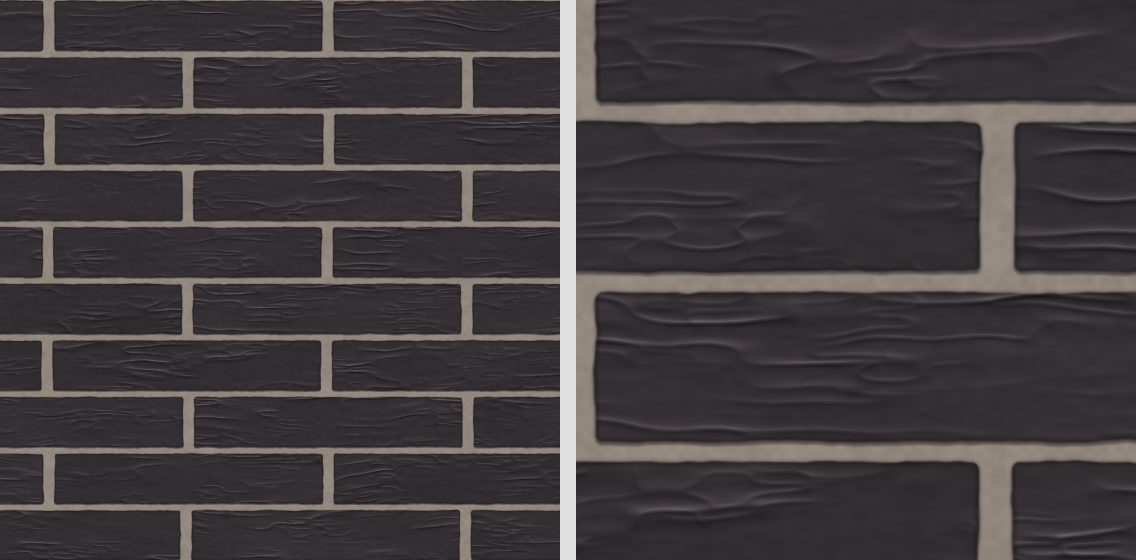
Left, the full canvas; right, a detail of the centre.
Give the GLSL for this texture, as a Shadertoy shader.

```glsl
// Running-bond wall of long charcoal bricks with pale, narrow mortar joints.
// Each brick is a wobbly rounded box; its split-clay face is a stretched, warped
// noise relief lit from above, seeded separately for every brick.

const vec2 PITCH = vec2(0.4987, 0.1011);   // brick plus joint
const vec2 JOINT = vec2(0.0205, 0.0122);   // mortar widths: upright, level
const float FIRST_JOINT = 0.0967;          // depth of the first level joint
const float BOND_START = 0.3350;           // upright joint in even courses
const float CORNER = 0.004;

const vec3 CLAY = vec3(0.202, 0.182, 0.198);
const vec3 SHEEN = vec3(0.300, 0.282, 0.285);
const vec3 MORTAR_DARK = vec3(0.525, 0.485, 0.450);
const vec3 MORTAR_LIGHT = vec3(0.605, 0.565, 0.525);
const vec3 SHADOW = vec3(0.290, 0.260, 0.245);

float hash(vec2 p) {
    vec3 q = fract(p.xyx * 0.1031);
    q += dot(q, q.yzx + 33.33);
    return fract((q.x + q.y) * q.z);
}

float noise(vec2 p) {
    vec2 cell = floor(p), f = fract(p);
    f = f * f * (3.0 - 2.0 * f);
    float low = mix(hash(cell), hash(cell + vec2(1, 0)), f.x);
    float high = mix(hash(cell + vec2(0, 1)), hash(cell + vec2(1, 1)), f.x);
    return mix(low, high, f.y);
}

float roundedBox(vec2 p, vec2 halfSize, float radius) {
    vec2 q = abs(p) - halfSize + radius;
    return length(max(q, 0.0)) + min(max(q.x, q.y), 0.0) - radius;
}

// Thin ridge running along the middle level of a noise field
float crease(vec2 p, float sharpness) {
    return pow(1.0 - abs(2.0 * noise(p) - 1.0), sharpness);
}

// Height of the torn clay: long folds, shorter tears, and soft undulation
float relief(vec2 p) {
    p.y += 0.022 * noise(p * vec2(7.0, 9.0)) + 0.004 * noise(p * vec2(31.0, 43.0));
    float folds = crease(p * vec2(13.0, 85.0), 4.0);
    float tears = crease(p * vec2(29.0, 150.0) + 17.0, 3.0);
    float tornArea = smoothstep(0.42, 0.80, noise(p * vec2(10.0, 36.0) + 5.0));
    float fineArea = smoothstep(0.40, 0.85, noise(p * vec2(14.0, 42.0) + 41.0));
    return folds * tornArea + 0.6 * tears * fineArea + 0.25 * noise(p * vec2(22.0, 110.0));
}

vec3 brickColour(vec2 p, float seed, float depth) {
    vec2 stepUp = vec2(0.0003, 0.0012);
    float slope = relief(p - stepUp) - relief(p + stepUp);
    float grain = noise(p * vec2(120.0, 260.0)) - 0.5;
    float cloud = noise(p * vec2(8.0, 20.0)) - 0.5;

    vec3 colour = CLAY * (0.97 + 0.06 * seed + 0.10 * grain + 0.10 * cloud);
    colour += SHEEN * (0.62 * max(slope, 0.0) + 0.34 * min(slope, 0.0));
    return colour * mix(0.76, 1.0, smoothstep(0.0, 0.004, depth));
}

vec3 mortarColour(vec2 p, float gap, float overhang) {
    float sand = 0.55 * noise(p * 230.0) + 0.45 * noise(p * vec2(50.0, 70.0));
    vec3 colour = mix(MORTAR_DARK, MORTAR_LIGHT, 0.15 + 0.85 * sand);
    colour *= mix(0.86, 1.0, smoothstep(0.0, 0.003, gap));
    float shade = 1.0 - smoothstep(-0.001, 0.0018, overhang);
    return mix(colour, SHADOW, 0.75 * shade);
}

void mainImage(out vec4 fragColor, in vec2 fragCoord) {
    vec2 uv = fragCoord / iResolution.xy;
    float edge = max(0.0011, 0.75 / min(iResolution.x, iResolution.y));

    // Find the course, then the brick; alternate courses shift by half a brick
    float courseY = (1.0 - uv.y - FIRST_JOINT) / PITCH.y;
    float course = floor(courseY);
    float jitter = 0.007 * (hash(vec2(course, 3.0) + 20.0) - 0.5);
    float start = BOND_START - 0.5 * PITCH.x * mod(course, 2.0) + jitter;
    float brickX = (uv.x - start) / PITCH.x;
    float seed = hash(vec2(floor(brickX), course) + 60.0);

    // Brick outline with slightly uneven edges
    vec2 local = (vec2(fract(brickX), 1.0 - fract(courseY)) - 0.5) * PITCH;
    vec2 halfSize = 0.5 * (PITCH - JOINT);
    float wobble = 0.0018 * (noise(uv * vec2(38.0, 45.0)) - 0.5)
                 + 0.0010 * (noise(uv * 130.0) - 0.5);
    float dist = roundedBox(local, halfSize, CORNER) + wobble;

    // The upper brick casts a narrow shadow on the joint beneath it
    float overhang = roundedBox(local + vec2(0.0, 0.0016), halfSize, CORNER) + wobble;

    vec3 brick = brickColour(uv + 7.0 * vec2(seed, fract(seed * 13.0)), seed, -dist);
    vec3 mortar = mortarColour(uv, dist, overhang);
    fragColor = vec4(mix(brick, mortar, smoothstep(-edge, edge, dist)), 1.0);
}
```
